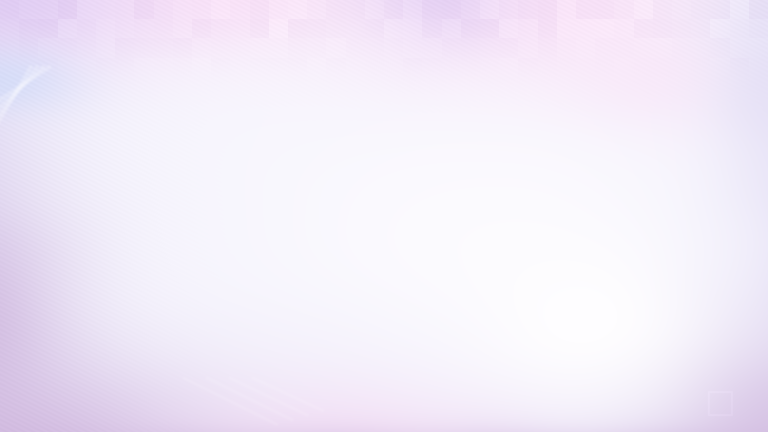
This background is drawn by a Shadertoy shader. Its source:

```glsl
// Pale lilac backdrop: soft elliptical glows are layered over a near-white base,
// with a shaded rim, a faint mosaic along the top, fine diagonal hatching
// and a few light streaks. Gradient noise keeps the washes slightly uneven.

const vec3 PAPER    = vec3(0.970, 0.965, 0.993);
const vec3 WHITE    = vec3(1.000, 0.997, 1.000);
const vec3 PINK     = vec3(0.975, 0.875, 0.965);
const vec3 LILAC    = vec3(0.870, 0.790, 0.950);
const vec3 MAUVE    = vec3(0.815, 0.720, 0.870);
const vec3 SKY      = vec3(0.820, 0.865, 0.975);
const vec3 LAVENDER = vec3(0.890, 0.870, 0.960);

float hash(vec2 p) {
    vec3 q = fract(p.xyx * 0.1031);
    q += dot(q, q.yzx + 33.33);
    return fract((q.x + q.y) * q.z);
}

vec2 gradientAt(vec2 cell) {
    float angle = 6.2832 * hash(cell);
    return vec2(cos(angle), sin(angle));
}

float gradientNoise(vec2 p) {
    vec2 i = floor(p), f = fract(p);
    vec2 s = f * f * f * (f * (f * 6.0 - 15.0) + 10.0);
    vec2 e = vec2(1.0, 0.0);
    float low  = mix(dot(gradientAt(i), f), dot(gradientAt(i + e), f - e), s.x);
    float high = mix(dot(gradientAt(i + e.yx), f - e.yx),
                     dot(gradientAt(i + e.xx), f - e.xx), s.x);
    return mix(low, high, s.y);
}

// Elliptical falloff, 1 at the centre.
float glow(vec2 p, vec2 centre, vec2 radius) {
    vec2 d = (p - centre) / radius;
    return exp(-dot(d, d));
}

// Soft line segment of the given half width.
float streak(vec2 p, vec2 a, vec2 b, float halfWidth) {
    vec2 ab = b - a;
    float t = clamp(dot(p - a, ab) / dot(ab, ab), 0.0, 1.0);
    return 1.0 - smoothstep(0.0, halfWidth, length(p - a - ab * t));
}

// Signed distance to a box.
float box(vec2 p, vec2 centre, vec2 halfSize) {
    vec2 d = abs(p - centre) - halfSize;
    return length(max(d, 0.0)) + min(max(d.x, d.y), 0.0);
}

// Broad colour washes; uv spans the canvas from 0 to 1.
vec3 washes(vec2 uv) {
    vec3 c = PAPER;
    c = mix(c, LAVENDER, 0.75 * exp(-uv.x / 0.10));
    c = mix(c, LAVENDER, 0.55 * exp(-(1.0 - uv.x) / 0.07));
    c = mix(c, LAVENDER, 0.50 * exp(-uv.y / 0.18));

    // Pink and lilac band along the top.
    c = mix(c, PINK, 0.90 * glow(uv, vec2(0.26, 1.02), vec2(0.30, 0.16)));
    c = mix(c, PINK, 0.85 * glow(uv, vec2(0.72, 1.00), vec2(0.24, 0.21)));
    c = mix(c, PINK, 0.40 * glow(uv, vec2(0.85, 0.80), vec2(0.10, 0.12)));
    c = mix(c, LILAC, 0.65 * glow(uv, vec2(0.57, 1.02), vec2(0.10, 0.13)));
    c = mix(c, LILAC, 0.85 * glow(uv, vec2(0.02, 1.00), vec2(0.16, 0.14)));
    c = mix(c, LAVENDER, 0.75 * glow(uv, vec2(1.00, 0.85), vec2(0.08, 0.28)));

    // Cool patch at the left and shaded lower corners.
    c = mix(c, SKY, 0.75 * glow(uv, vec2(0.00, 0.81), vec2(0.09, 0.07)));
    c = mix(c, MAUVE, 0.80 * glow(uv, vec2(-0.03, 0.25), vec2(0.12, 0.30)));
    c = mix(c, MAUVE, 0.85 * glow(uv, vec2(0.00, -0.04), vec2(0.28, 0.20)));
    c = mix(c, MAUVE, 0.75 * glow(uv, vec2(1.03, -0.03), vec2(0.18, 0.24)));
    c = mix(c, PINK, 0.65 * glow(uv, vec2(0.46, -0.03), vec2(0.22, 0.15)));
    c = mix(c, MAUVE, 0.35 * exp(-uv.y / 0.025));

    // Bright centre, strongest at the lower right.
    c = mix(c, WHITE, 0.55 * glow(uv, vec2(0.62, 0.45), vec2(0.28, 0.28)));
    return mix(c, WHITE, 0.90 * glow(uv, vec2(0.76, 0.25), vec2(0.15, 0.20)));
}

void mainImage(out vec4 fragColor, in vec2 fragCoord) {
    vec2 uv = fragCoord / iResolution.xy;
    vec2 p = fragCoord / iResolution.x;      // one unit is the canvas width
    float pixel = 1.0 / iResolution.x;
    float top = p.y - iResolution.y / iResolution.x;

    vec2 drift = vec2(gradientNoise(uv * 5.0), gradientNoise(uv * 5.0 + 19.0));
    vec3 color = washes(uv + 0.018 * drift);

    // Mosaic tiles that fade in towards the top.
    vec2 cell = vec2(p.x, top) * 40.0;
    float tileFade = smoothstep(0.80, 0.97, uv.y);
    float tile = hash(floor(cell) + 71.0) - 0.5;
    color += tileFade * tile * vec3(0.022, 0.034, 0.016);

    // Fine diagonal hatching near the top and left.
    float hatch = sin(6.2832 * (p.x * 0.5 + p.y) * 170.0);
    float hatchArea = max(smoothstep(0.70, 1.0, uv.y), 1.0 - smoothstep(0.05, 0.32, uv.x));
    color += 0.007 * hatch * hatchArea;

    // Light streaks fanning out at the left edge and near the bottom.
    for (int i = 0; i < 4; i++) {
        float k = float(i);
        float side = streak(p, vec2(-0.01, 0.39 + 0.012 * k), vec2(0.04 + 0.008 * k, 0.475), 0.005);
        float low = streak(p, vec2(0.24 + 0.03 * k, 0.07), vec2(0.36 + 0.02 * k, 0.01 + 0.006 * k), 0.004);
        color = mix(color, WHITE, 0.22 * side + 0.10 * low);
    }

    // Faint square outline in the lower right.
    float outline = abs(box(p, vec2(0.938, 0.037), vec2(0.015)));
    color += 0.02 * (1.0 - smoothstep(0.0, 0.001 + pixel, outline));

    fragColor = vec4(clamp(color, 0.0, 1.0), 1.0);
}
```
